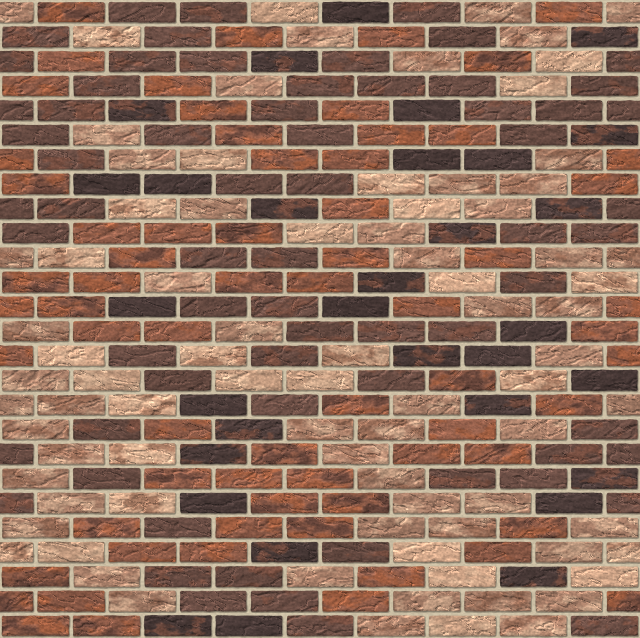
Reproduce this texture procedurally as a Shadertoy shader.

```glsl
#define BRICKS vec2(9.0, 26.0)
#define ASPECT 2.9
#define HALF_SIZE vec2(1.36, 0.415)
#define CORNER 0.07
#define EDGE_WOBBLE 0.05
#define RELIEF 0.62
#define GRAIN 0.20
#define MORTAR vec3(0.805, 0.755, 0.650)

float hash(vec2 p) {
    return fract(sin(dot(p, vec2(127.1, 311.7))) * 43758.5453);
}

float noise(vec2 p) {
    vec2 i = floor(p), f = fract(p);
    f = f * f * (3.0 - 2.0 * f);
    return mix(mix(hash(i), hash(i + vec2(1, 0)), f.x),
               mix(hash(i + vec2(0, 1)), hash(i + vec2(1, 1)), f.x), f.y);
}

float fbm(vec2 p) {
    float sum = 0.0, amplitude = 0.53;
    for (int i = 0; i < 4; i++) {
        sum += amplitude * noise(p);
        p = mat2(1.6, 1.2, -1.2, 1.6) * p + 7.3;
        amplitude *= 0.5;
    }
    return sum;
}

float roundedBox(vec2 p, vec2 halfSize, float radius) {
    vec2 d = abs(p) - halfSize + radius;
    return length(max(d, 0.0)) + min(max(d.x, d.y), 0.0) - radius;
}

// Hand-moulded clay: rough lumps cut by slanted folds
float clayHeight(vec2 p, float slant) {
    vec2 q = vec2(p.x, p.y + slant * p.x);
    float lumps = fbm(q * vec2(2.6, 5.0));
    float fold = abs(noise(q * vec2(1.3, 3.2) + 1.5 * lumps) - 0.5);
    return lumps - 0.45 * (1.0 - smoothstep(0.0, 0.09, fold));
}

// Fired clay tones, from pale sand to charcoal
vec3 clayTone(float pick) {
    if (pick < 0.16) return vec3(0.78, 0.62, 0.51);
    if (pick < 0.38) return vec3(0.65, 0.49, 0.405);
    if (pick < 0.64) return vec3(0.55, 0.355, 0.28);
    if (pick < 0.84) return vec3(0.405, 0.295, 0.26);
    return vec3(0.285, 0.225, 0.215);
}

vec3 brickColor(vec2 p, vec2 id) {
    float pick = hash(id + 3.7);
    vec2 seed = 40.0 * vec2(hash(id + 11.3), hash(id + 23.9));
    vec3 color = clayTone(pick) * (0.92 + 0.16 * hash(id + 31.1));

    // Kiln stains: rust on red bricks, brown ends on dark ones, chalk on pale ones
    float stain = fbm(p * vec2(1.5, 2.6) + seed);
    float red = step(0.38, pick) * step(pick, 0.64);
    float dark = step(0.64, pick);
    float pale = step(pick, 0.38);
    float patchy = step(0.45, hash(id + 47.0));
    color = mix(color, vec3(0.64, 0.36, 0.23), red * 0.65 * smoothstep(0.48, 0.68, stain));
    color = mix(color, vec3(0.30, 0.21, 0.19), red * patchy * 0.6 * smoothstep(0.5, 0.3, stain));
    color = mix(color, vec3(0.48, 0.31, 0.25), dark * patchy * 0.75 * smoothstep(0.5, 0.66, stain));
    color = mix(color, vec3(0.86, 0.72, 0.60), pale * 0.55 * smoothstep(0.48, 0.68, stain));
    color = mix(color, vec3(0.53, 0.36, 0.28), pale * patchy * 0.6 * smoothstep(0.46, 0.3, stain));

    // Relief lit from the upper left
    float slant = 0.7 * (hash(id + 59.0) - 0.5);
    float slope = clayHeight(p + seed, slant) - clayHeight(p + seed + vec2(-0.05, 0.07), slant);
    float grain = noise(p * 15.0 + seed) - 0.5;
    return color * (1.0 + RELIEF * slope + GRAIN * grain);
}

void mainImage(out vec4 fragColor, in vec2 fragCoord) {
    vec2 grid = fragCoord / iResolution.xy * BRICKS;
    float pixel = BRICKS.y / iResolution.y;

    // Running bond: every second course shifts by half a brick
    float course = floor(grid.y);
    grid.x += 0.5 * mod(course, 2.0);
    vec2 id = vec2(mod(floor(grid.x), BRICKS.x), course);
    vec2 p = (fract(grid) - 0.5) * vec2(ASPECT, 1.0);
    vec2 wall = grid * vec2(ASPECT, 1.0);

    // Uneven outline
    float wobble = EDGE_WOBBLE * (fbm(wall * 3.5) - 0.5);
    vec2 halfSize = HALF_SIZE + 0.025 * (vec2(hash(id + 71.0), hash(id + 83.0)) - 0.5);
    float edge = roundedBox(p, halfSize, CORNER) + wobble;
    float shadowEdge = roundedBox(p - vec2(0.02, -0.035), halfSize, CORNER) + wobble;

    // Sandy mortar with a soft shadow under each brick
    vec3 mortar = MORTAR * (0.95 + 0.10 * noise(wall * 14.0));
    mortar *= 1.0 - 0.35 * (1.0 - smoothstep(-0.02, 0.055, shadowEdge));

    // Worn rim: darker below, lighter above
    vec3 brick = brickColor(p, id);
    float rim = smoothstep(-0.10, 0.0, edge);
    brick *= 1.0 + rim * (p.y > 0.0 ? 0.04 : -0.22);

    float cover = 1.0 - smoothstep(-0.7 * pixel, 0.7 * pixel, edge);
    fragColor = vec4(clamp(mix(mortar, brick, cover), 0.0, 1.0), 1.0);
}
```
